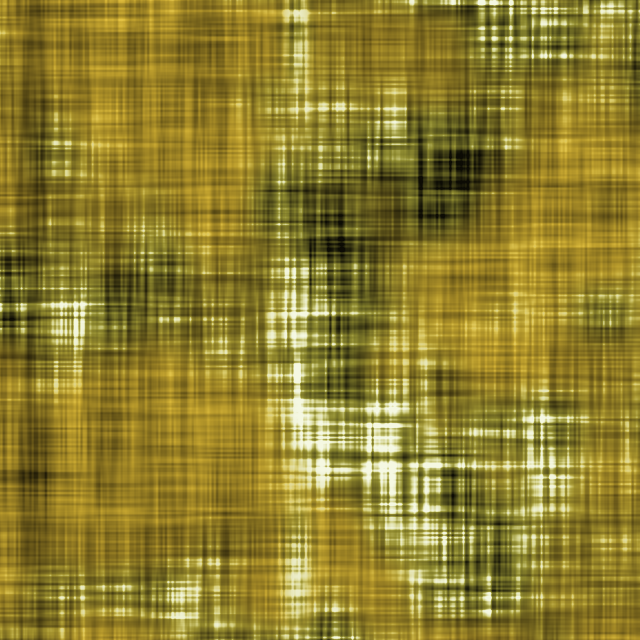
Reproduce this texture procedurally as a Shadertoy shader.

```glsl
// Worn golden cloth: fine crossed threads over soft blotches of olive wear.
// Stretched value noise in several octaves makes the warp and weft; a broad
// wear mask raises the contrast, shifts gold to olive and bleaches highlights.

const vec3 GOLD   = vec3(0.715, 0.597, 0.165);
const vec3 OLIVE  = vec3(0.565, 0.55, 0.19);
const vec3 BLEACH = vec3(0.80, 0.81, 0.74);
const float TAU = 6.2831853;

float hash(vec2 p) {
    return fract(sin(dot(p, vec2(127.1, 311.7))) * 43758.5453);
}

float valueNoise(vec2 p) {
    vec2 cell = floor(p);
    vec2 f = fract(p);
    f = f * f * (3.0 - 2.0 * f);
    float low  = mix(hash(cell), hash(cell + vec2(1.0, 0.0)), f.x);
    float high = mix(hash(cell + vec2(0.0, 1.0)), hash(cell + vec2(1.0, 1.0)), f.x);
    return mix(low, high, f.y);
}

// Signed streaks running along the y axis, weighted toward single threads
float threads(vec2 p, float seed) {
    float sum = 0.0;
    float frequency = 18.0;
    float weight = 0.09;
    for (int i = 0; i < 5; i++) {
        vec2 stretch = vec2(frequency, 3.0 + 0.03 * frequency);
        vec2 q = p * stretch + seed + float(i) * 19.3;
        sum += weight * (2.0 * valueNoise(q) - 1.0);
        frequency *= 2.0;
        weight *= 1.33;
    }
    return sum;
}

// Broad blotches with a little finer detail, from 0 to 1
float blotches(vec2 p, float scale, float seed) {
    return 0.65 * valueNoise(p * scale + seed)
         + 0.35 * valueNoise(p * scale * 2.3 + seed + 7.7);
}

// Soft vertical stripe
float stripe(float x, float center, float width) {
    float d = (x - center) / width;
    return exp(-d * d);
}

void mainImage(out vec4 fragColor, in vec2 fragCoord) {
    vec2 uv = fragCoord / iResolution.xy;

    // Warp and weft
    float warp = threads(uv, 3.1);
    float weft = threads(uv.yx, 41.7);
    float weave = warp + weft;

    // Worn regions, with edges frayed by the threads
    float fray = 0.12 * weave;
    float wear = smoothstep(0.33, 0.75, blotches(uv, 5.0, 12.4) + fray);

    // One pale and one dark stripe, fading in and out along the height
    float pulse = 0.5 + 0.5 * cos(TAU * (uv.y - 0.1) / 0.42);
    float paleStripe = stripe(uv.x, 0.465, 0.026) * mix(0.3, 1.0, pulse);
    float darkStripe = stripe(uv.x, 0.06, 0.03) * mix(0.5, 1.0, 1.0 - pulse);
    wear = max(wear, 0.85 * paleStripe);

    // Brightness: calm in the gold, harsh where worn
    float patches = blotches(uv, 6.0, 63.2) - 0.5;
    float shade = 0.87 + weave * mix(0.47, 1.1, wear);
    shade += patches * mix(0.15, 0.6, wear);
    shade += 0.36 * paleStripe - 0.26 * darkStripe;
    shade = max(shade, 0.08);

    // Dye, then bleached threads
    vec3 color = mix(GOLD, OLIVE, wear) * min(shade, 1.25);
    float bleached = smoothstep(0.95, 1.5, shade) * mix(0.1, 1.0, wear);
    color = mix(color, BLEACH * min(shade, 1.2), bleached);

    fragColor = vec4(clamp(color, 0.0, 1.0), 1.0);
}
```
